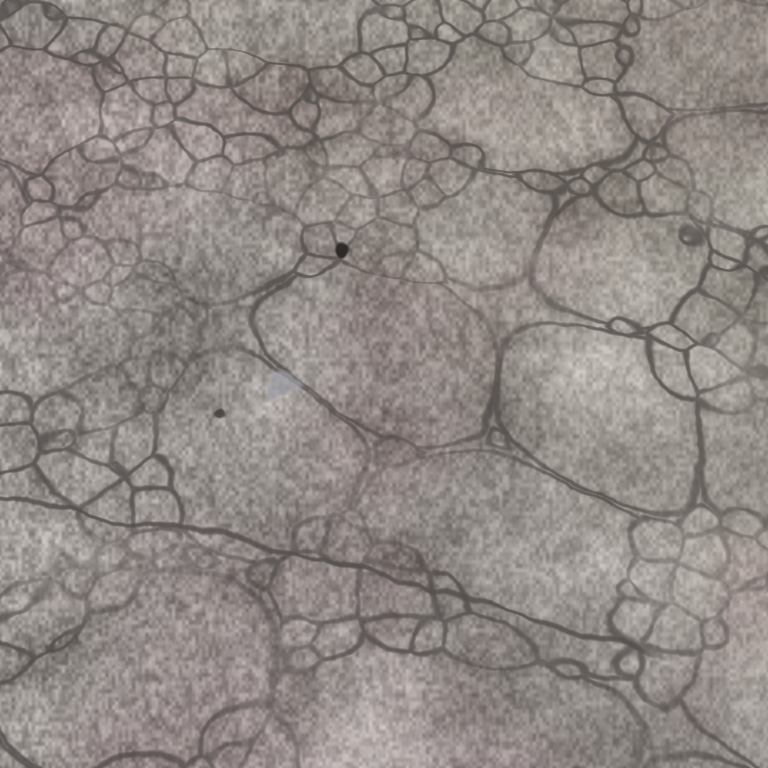
Reproduce this texture procedurally as a Shadertoy shader.

```glsl
// Weathered crazy paving seen at a slant: large rounded slabs with pebbles in
// the strips between them. Slabs come from a soft Voronoi field, pebbles from
// radius-weighted Voronoi sites; grain, stains, a long crack and specks follow.

const vec2 SLAB_AXIS = vec2(0.91, -0.42);
const vec2 SLAB_SIZE = vec2(0.37, 0.26);
const float PEBBLE_CELL = 0.056;
const vec3 STONE = vec3(0.612, 0.589, 0.577);
const vec3 JOINT = vec3(0.33, 0.31, 0.30);
const vec3 SOOT = vec3(0.17, 0.15, 0.15);
const vec3 PALE_BLUE = vec3(0.62, 0.62, 0.65);

float hash(vec2 p) {
    vec3 q = fract(p.xyx * vec3(0.1031, 0.1030, 0.0973));
    q += dot(q, q.yzx + 33.33);
    return fract((q.x + q.y) * q.z);
}

vec2 hash2(vec2 p) {
    return vec2(hash(p + 17.3), hash(p + 71.9));
}

float noise(vec2 p) {
    vec2 i = floor(p), f = fract(p);
    f = f * f * (3.0 - 2.0 * f);
    return mix(mix(hash(i), hash(i + vec2(1, 0)), f.x),
               mix(hash(i + vec2(0, 1)), hash(i + vec2(1, 1)), f.x), f.y);
}

float fbm(vec2 p) {
    float sum = 0.0, amp = 0.53;
    for (int i = 0; i < 4; i++) {
        sum += amp * noise(p);
        p = mat2(1.6, 1.2, -1.2, 1.6) * p + 9.7;
        amp *= 0.5;
    }
    return sum;
}

// Canvas to pavement plane, foreshortened towards the top
vec2 groundPlane(vec2 uv) {
    return vec2((uv.x - 0.5) * (0.85 + 0.4 * uv.y), uv.y * (0.9 + 0.35 * uv.y)) + 4.0;
}

// Distance to the slab border, with corners rounded by a soft minimum
float slabBorder(vec2 p) {
    const float sharpness = 7.0;
    vec2 q = vec2(dot(p, SLAB_AXIS), dot(p, vec2(-SLAB_AXIS.y, SLAB_AXIS.x))) / SLAB_SIZE;
    vec2 cell = floor(q);
    float nearest = 9.0, total = 0.0;
    for (int y = -1; y <= 1; y++)
    for (int x = -1; x <= 1; x++) {
        vec2 c = cell + vec2(x, y);
        float d = length(c + 0.1 + 0.8 * hash2(c) - q);
        nearest = min(nearest, d);
        total += exp(-sharpness * d);
    }
    float others = max(total - exp(-sharpness * nearest), 1e-6);
    return 0.15 * (-log(others) / sharpness - nearest);
}

// Half width of the pebble strip at p
float stripWidth(vec2 p) {
    return mix(-0.012, 0.058, smoothstep(0.15, 0.8, noise(p * 5.0 + 3.0)));
}

// Returns distance to the nearest joint and a random tone for the stone
vec2 paving(vec2 p) {
    float border = slabBorder(p);
    float first = stripWidth(p) - border, second = 9.0, tone = 0.5;
    bool onSlab = true;
    vec2 cell = floor(p / PEBBLE_CELL);
    for (int y = -2; y <= 2; y++)
    for (int x = -2; x <= 2; x++) {
        vec2 c = cell + vec2(x, y);
        vec2 site = (c + 0.1 + 0.8 * hash2(c)) * PEBBLE_CELL;
        float size = hash(c + 5.1);
        float d = length(p - site) - PEBBLE_CELL * (0.1 + 0.75 * size * size);
        if (d < second && stripWidth(site) > slabBorder(site)) {
            if (d < first) {
                second = first;
                first = d;
                tone = hash(c + 40.7);
                onSlab = false;
            } else {
                second = d;
            }
        }
    }
    float edge = 0.5 * (second - first);
    return vec2(onSlab ? min(edge, abs(border)) : edge, tone);
}

// Ragged crack running down to the right, fading at its end
float crack(vec2 uv) {
    float path = 0.345 - 0.12 * uv.x - 0.12 * uv.x * uv.x;
    path += 0.045 * (fbm(vec2(uv.x * 11.0, 2.0)) - 0.5);
    float width = mix(0.003, 0.007, noise(vec2(uv.x * 18.0, 7.0)));
    return (1.0 - smoothstep(0.2 * width, width, abs(uv.y - path)))
         * (1.0 - smoothstep(0.82, 0.88, uv.x));
}

float speck(vec2 uv, vec2 centre, float radius) {
    float d = length((uv - centre) * vec2(0.85, 1.15)) + radius * (noise(uv * 90.0) - 0.5);
    return 1.0 - smoothstep(0.6 * radius, 1.2 * radius, d);
}

void mainImage(out vec4 fragColor, in vec2 fragCoord) {
    vec2 uv = fragCoord / iResolution.y;
    vec2 p = groundPlane(uv);
    vec2 wobble = vec2(fbm(p * 16.0), fbm(p * 16.0 + 31.0)) - 0.5;
    vec2 stone = paving(p + 0.022 * wobble);

    // Stains, grain and a pink cast that grows towards the left
    float stain = fbm(p * 7.0 + 12.0) - 0.5;
    float grain = 0.17 * (noise(uv * vec2(230.0, 190.0)) - 0.5)
                + 0.13 * (noise(uv * vec2(120.0, 95.0) + 8.0) - 0.5);
    float pink = smoothstep(0.35, 0.75, fbm(p * 4.0 + 50.0) + 0.15 * (0.5 - uv.x));
    vec3 col = STONE + 0.3 * stain + grain * mix(1.1, 0.75, uv.x);
    col += 0.05 * (stone.y - 0.5) + pink * vec3(-0.005, -0.03, -0.02);
    col += vec3(0.0, 0.006, -0.012) * smoothstep(0.6, 1.6, uv.x + uv.y);

    // Joints of uneven strength with a soft dirty rim
    float strength = mix(0.4, 0.95, smoothstep(0.2, 0.8, noise(p * 8.0 + 20.0)));
    float joint = strength * (1.0 - smoothstep(0.0008, 0.0048, stone.x));
    col -= 0.06 * strength * exp(-max(stone.x, 0.0) / 0.009);
    col = mix(col, JOINT, 0.85 * joint);
    col = mix(col, JOINT, 0.85 * crack(uv));

    // Soot specks and one pale patch
    col = mix(col, PALE_BLUE, 0.7 * speck(uv, vec2(0.365, 0.5), 0.02));
    col = mix(col, SOOT, 0.95 * speck(uv, vec2(0.445, 0.675), 0.011));
    col = mix(col, SOOT, 0.7 * speck(uv, vec2(0.285, 0.46), 0.008));

    fragColor = vec4(clamp(col, 0.0, 1.0), 1.0);
}
```
